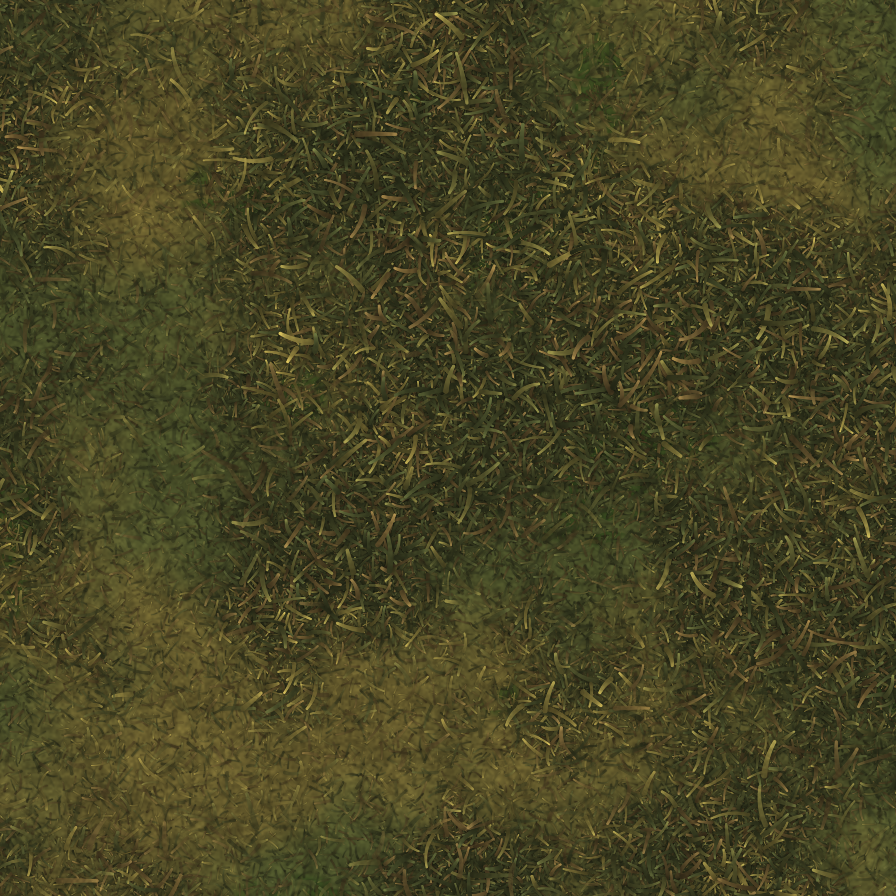
A WebGL 1 fragment shader for this texture:

```glsl
precision highp float;
// Matted olive grass: mossy ground with tufts of short, slightly curved, dry blades.
uniform vec2 u_resolution;

float hash(vec2 p) {
  return fract(sin(dot(p, vec2(127.1, 311.7))) * 43758.5453);
}

float noise(vec2 p) {
  vec2 cell = floor(p), f = fract(p);
  f = f * f * (3.0 - 2.0 * f);
  return mix(mix(hash(cell), hash(cell + vec2(1.0, 0.0)), f.x),
             mix(hash(cell + vec2(0.0, 1.0)), hash(cell + 1.0), f.x), f.y);
}

float fbm(vec2 p) {
  float sum = 0.0, amp = 0.53;
  for (int i = 0; i < 4; i++) {
    sum += amp * noise(p);
    p = mat2(1.6, 1.2, -1.2, 1.6) * p + 7.3;
    amp *= 0.5;
  }
  return sum;
}

// Returns distance to a bent, tapered blade (x) and position from root to tip (y).
vec2 blade(vec2 p, float angle, float halfLength, float bend, float width) {
  float c = cos(angle), s = sin(angle);
  p = vec2(c * p.x + s * p.y, c * p.y - s * p.x);
  float u = clamp(p.x / halfLength, -1.0, 1.0);
  p.y -= bend * halfLength * (u * u - 0.4);
  float along = 0.5 + 0.5 * u;
  float d = length(vec2(max(abs(p.x) - halfLength, 0.0), p.y));
  return vec2(d - width * (1.15 - 0.5 * along), along);
}

vec3 bladeColor(float pick, float kind, float warm) {
  vec3 green = vec3(0.235, 0.255, 0.14);
  vec3 straw = vec3(0.53, 0.47, 0.225);
  vec3 brown = vec3(0.40, 0.31, 0.175);
  vec3 color = mix(green, straw, smoothstep(0.3, 1.1, pick * 0.8 + warm * 0.32));
  return mix(color, brown, step(0.8, kind) * 0.75);
}

void main() {
  vec2 uv = gl_FragCoord.xy / u_resolution.y;
  float pixel = 1.0 / u_resolution.y;
  float tuft = smoothstep(0.3, 0.68, fbm(uv * 6.0 + 3.0));
  float warm = smoothstep(0.3, 0.7, fbm(uv * 5.0 + 20.0));

  // Soft mossy ground, darker beneath the tufts
  vec3 moss = mix(vec3(0.27, 0.295, 0.15), vec3(0.37, 0.33, 0.16), warm);
  moss *= 0.72 + 0.36 * fbm(uv * 38.0) + 0.24 * noise(uv * 230.0);
  vec3 color = mix(moss, vec3(0.185, 0.19, 0.105), tuft * 0.85);

  // Rare small green leaves
  float leaf = smoothstep(0.78, 0.86, noise(uv * 9.0 + 41.0)) * smoothstep(0.52, 0.6, noise(uv * 75.0));
  color = mix(color, vec3(0.16, 0.25, 0.09), leaf * 0.6);

  // Blades, from fine litter at the bottom to long ones on top
  for (int layer = 0; layer < 12; layer++) {
    float t = float(layer) / 11.0;
    float grid = mix(100.0, 36.0, t);
    vec2 p = uv * grid + float(layer) * vec2(17.37, 9.71);
    vec2 base = floor(p);
    for (int j = -1; j <= 1; j++) {
      for (int i = -1; i <= 1; i++) {
        vec2 cell = base + vec2(float(i), float(j));
        vec2 seed = cell + float(layer) * 31.7;
        vec2 root = cell + vec2(hash(seed), hash(seed + 5.3));
        float pick = hash(seed + 11.9);
        float size = 0.25 + 0.55 * hash(seed + 23.1);
        float bend = (hash(seed + 37.7) - 0.5) * 0.45;
        float width = 0.06 + 0.05 * hash(seed + 45.1);
        vec2 b = blade(p - root, 6.2832 * hash(seed + 51.3), size, bend, width);

        float rarity = hash(seed + 67.9);
        float presence = smoothstep(rarity - 0.15, rarity + 0.1, tuft * 0.7 + 0.32 - 0.18 * t);
        presence *= mix(0.6, 1.0, tuft);
        float edge = 0.55 * pixel * grid;
        float cover = smoothstep(edge, -edge, b.x) * presence;

        // Contact shadow, then the blade lit towards its tip
        color *= 1.0 - 0.13 * presence * smoothstep(0.14, 0.0, b.x);
        vec3 tint = bladeColor(pick, hash(seed + 83.3), warm);
        tint *= (0.84 + 0.24 * t) * (0.62 + 0.48 * b.y + 0.25 * smoothstep(0.75, 1.0, b.y));
        tint *= 0.8 + 0.4 * hash(seed + 97.1);
        color = mix(color, tint, cover);
      }
    }
  }

  // Fine grain
  color *= 0.97 + 0.2 * noise(uv * 300.0);
  gl_FragColor = vec4(color, 1.0);
}
```
